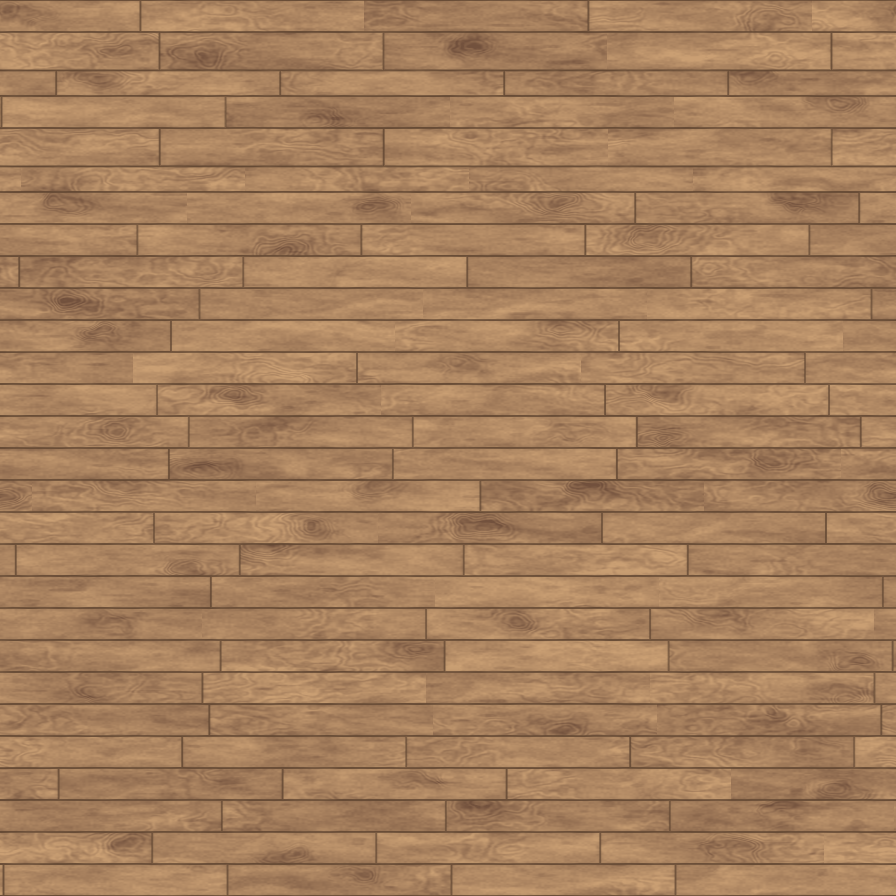
Reproduce this texture procedurally as a Shadertoy shader.

```glsl
// Oak plank floor: thin staggered boards with streaked grain, growth rings and knots.
#define ROWS 28.0
#define PLANKS 4.0
#define UNEVEN 0.2
#define JOINT_CHANCE 0.7
#define KNOT_CHANCE 0.5
#define SEAM_WIDTH 0.0021
#define TONE_SPREAD 0.24
#define GRAIN_DARK vec3(0.49, 0.355, 0.265)
#define GRAIN_LIGHT vec3(0.765, 0.60, 0.435)
#define SEAM_COLOR vec3(0.38, 0.275, 0.195)

float hash(vec2 p) {
    vec3 q = fract(vec3(p.xyx) * 0.1031);
    q += dot(q, q.yzx + 33.33);
    return fract((q.x + q.y) * q.z);
}

float noise(vec2 p) {
    vec2 i = floor(p), f = fract(p);
    f = f * f * (3.0 - 2.0 * f);
    return mix(mix(hash(i), hash(i + vec2(1, 0)), f.x),
               mix(hash(i + vec2(0, 1)), hash(i + vec2(1, 1)), f.x), f.y);
}

float fbm(vec2 p) {
    float sum = 0.0, amp = 0.533;
    for (int i = 0; i < 4; i++) {
        sum += amp * noise(p);
        p = p * 2.03 + 17.3;
        amp *= 0.5;
    }
    return sum;
}

// Upper edge of a row, counted from the top; a few rows differ in height.
float rowEdge(float row) {
    return row + UNEVEN * step(row, 5.5) * step(1.5, mod(row, 3.0));
}

// Brightness of the wood; p is measured in row heights inside one plank.
float woodTone(vec2 p, vec2 id) {
    float seed = hash(id + 41.7);
    vec2 q = p + vec2(seed * 190.0, hash(id + 83.1) * 170.0);

    // Knot, stretched along the board
    vec2 center = vec2(mix(0.7, 6.3, hash(id + 7.7)), mix(0.15, 0.85, hash(id + 19.3)));
    vec2 away = (p - center) * vec2(0.75, 1.7);
    away += 0.5 * (vec2(noise(q * 2.0), noise(q * 2.0 + 50.0)) - 0.5);
    float knot = step(hash(id + 3.1), KNOT_CHANCE) * exp(-2.2 * dot(away, away));

    // Growth rings follow the contours of a stretched height field
    float height = fbm(q * vec2(0.45, 1.1)) + 0.45 * knot;
    float rings = sin(height * 62.0 + 3.0 * noise(q * vec2(2.0, 5.0)));
    float figure = smoothstep(0.45, 0.72, noise(q * vec2(0.4, 0.7) + 90.0)) + knot;

    // Long streaks, fine fibres and short dark pores
    float streak = fbm(q * vec2(0.5, 2.6) + height * 2.0) - 0.5;
    float fibre = noise(q * vec2(2.2, 13.0)) - 0.5;
    float speckle = noise(q * vec2(11.0, 19.0)) - 0.5;
    float pore = smoothstep(0.78, 0.95, noise(q * vec2(1.3, 6.0) + 31.0));

    float tone = 0.70 + TONE_SPREAD * (seed - 0.5);
    tone += 0.85 * streak + 0.2 * fibre + 0.16 * speckle;
    tone += 0.13 * rings * min(figure, 1.0);
    return tone - 0.2 * pore - 0.42 * knot * (0.6 + 0.8 * noise(q * vec2(2.5, 6.0)));
}

// Antialiased line coverage at a distance given in canvas units.
float lineMask(float dist, float pixel) {
    return clamp((0.5 * SEAM_WIDTH - dist) / pixel + 0.5, 0.0, 1.0);
}

void mainImage(out vec4 fragColor, in vec2 fragCoord) {
    vec2 uv = fragCoord / iResolution.xy;
    float pixel = 1.0 / iResolution.y;

    // Row and plank under this point
    float down = (1.0 - uv.y) * ROWS;
    float row = floor(down);
    if (down < rowEdge(row)) row -= 1.0;
    float top = down - rowEdge(row);
    float bottom = rowEdge(row + 1.0) - down;
    float along = uv.x * PLANKS + hash(vec2(row, 5.3)) * PLANKS;
    float plank = floor(along);
    float x = along - plank;
    vec2 id = vec2(mod(plank, PLANKS), row);

    // Wood
    float tone = woodTone(vec2(x * ROWS / PLANKS, top), id);
    vec3 color = mix(GRAIN_DARK, GRAIN_LIGHT, clamp(tone, -0.15, 1.1));

    // Seams between rows, and end joints that are sometimes closed
    float rowDist = min(top, bottom) / ROWS;
    float side = step(0.5, x);
    float joint = mod(plank + side, PLANKS);
    float open = step(hash(vec2(joint + 11.0, row + 2.9)), JOINT_CHANCE);
    float jointDist = min(x, 1.0 - x) / PLANKS;
    float seam = max(lineMask(rowDist, pixel), 0.85 * open * lineMask(jointDist, pixel));
    float wear = 0.65 + 0.3 * noise(vec2(uv.x * 60.0, row * 3.0));

    // Soft shade beside the gaps
    float shade = max(exp(-rowDist * 500.0), open * exp(-jointDist * 500.0));
    color *= 1.0 - 0.1 * shade;
    color = mix(color, SEAM_COLOR, seam * wear);
    fragColor = vec4(color, 1.0);
}
```
